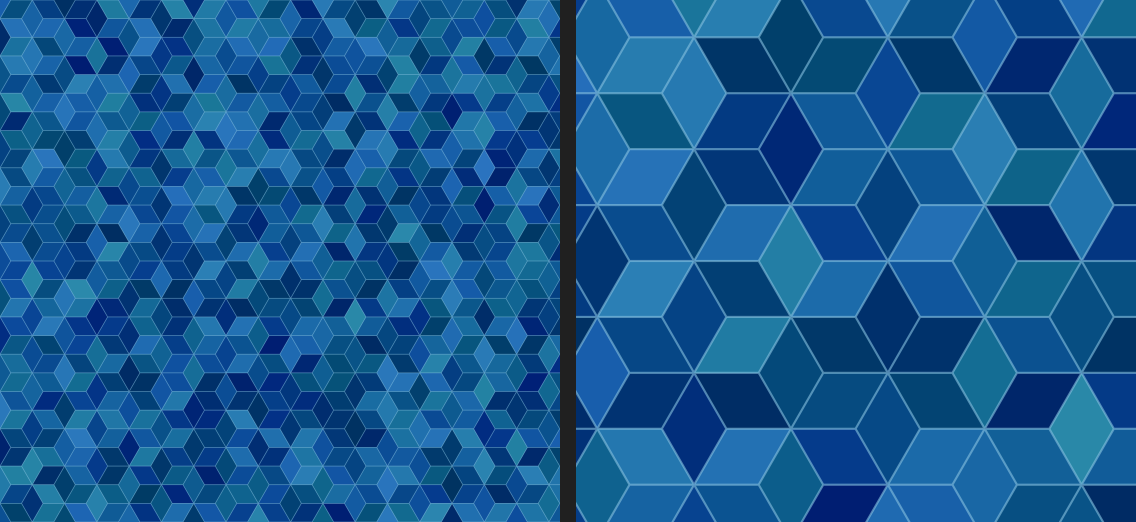
Left, the full canvas; right, a detail of the centre.
This pattern is drawn by a Shadertoy shader. Its source:

```glsl
// Rhombille tiling of blue and teal lozenges with thin pale seams.
// The nearest six-way vertex and a 60 degree sector identify each lozenge;
// a hash of the lozenge's centre picks its lightness and tint.

const float ROWS = 28.0;         // lozenge rows from bottom to top
const float SQRT3 = 1.7320508;   // column spacing in row heights
const float SECTOR = 1.0471976;  // 60 degrees
const float SEAM_HALF_WIDTH = 0.019;
const float SEAM_OPACITY = 0.6;
const vec3 SEAM_COLOR = vec3(0.53, 0.76, 0.88);
const int SAMPLES = 3;           // antialiasing grid per side

// Two independent random values in 0..1
vec2 hash22(vec2 key) {
    vec3 q = fract(key.xyx * vec3(0.1031, 0.1030, 0.0973));
    q += dot(q, q.yzx + 33.33);
    return fract((q.xx + q.yz) * q.zy);
}

// Closest point of a rectangular lattice
vec2 nearestPoint(vec2 p, vec2 spacing, vec2 offset) {
    return round((p - offset) / spacing) * spacing + offset;
}

// Closest vertex where six lozenges meet: two interleaved lattices
vec2 nearestVertex(vec2 p) {
    vec2 spacing = vec2(2.0 * SQRT3, 2.0);
    vec2 a = nearestPoint(p, spacing, vec2(0.0, 1.0));
    vec2 b = nearestPoint(p, spacing, vec2(SQRT3, 0.0));
    return distance(p, a) < distance(p, b) ? a : b;
}

// Integer key of the lozenge in xy, distance to its nearest seam in z
vec3 lozenge(vec2 p) {
    vec2 vertex = nearestVertex(p);
    vec2 d = p - vertex;
    float angle = atan(d.y, d.x);
    float axis = (floor(angle / SECTOR) + 0.5) * SECTOR;
    vec2 centre = vertex + vec2(cos(axis), sin(axis));
    vec2 key = round(centre / vec2(0.5 * SQRT3, 0.5));
    float seam = length(d) * sin(0.5 * SECTOR - abs(angle - axis));
    return vec3(key, seam);
}

// Deep navy to sky blue, shifted between blue and teal
vec3 fillColor(vec2 key) {
    vec2 random = hash22(key + 71.0);
    float light = random.x;
    float tint = 2.0 * random.y - 1.0;
    vec3 base = vec3(0.17 * light * light,
                     mix(0.15, 0.50, light),
                     mix(0.41, 0.71, light));
    return base + tint * vec3(0.0, 0.045, -0.045);
}

// Lozenge fill with the seam blended over it
vec3 shade(vec2 p, float footprint) {
    vec3 cell = lozenge(p);
    float cover = clamp((SEAM_HALF_WIDTH - cell.z) / footprint + 0.5, 0.0, 1.0);
    cover = min(cover, 2.0 * SEAM_HALF_WIDTH / footprint);
    return mix(fillColor(cell.xy), SEAM_COLOR, cover * SEAM_OPACITY);
}

void mainImage(out vec4 fragColor, in vec2 fragCoord) {
    float scale = ROWS / iResolution.y;
    float footprint = scale / float(SAMPLES);
    vec3 total = vec3(0.0);

    // Average a small grid of samples inside the pixel
    for (int i = 0; i < SAMPLES * SAMPLES; i++) {
        vec2 grid = vec2(float(i % SAMPLES), float(i / SAMPLES));
        vec2 jitter = (grid + 0.5) / float(SAMPLES) - 0.5;
        total += shade((fragCoord + jitter) * scale, footprint);
    }
    fragColor = vec4(total / float(SAMPLES * SAMPLES), 1.0);
}
```
